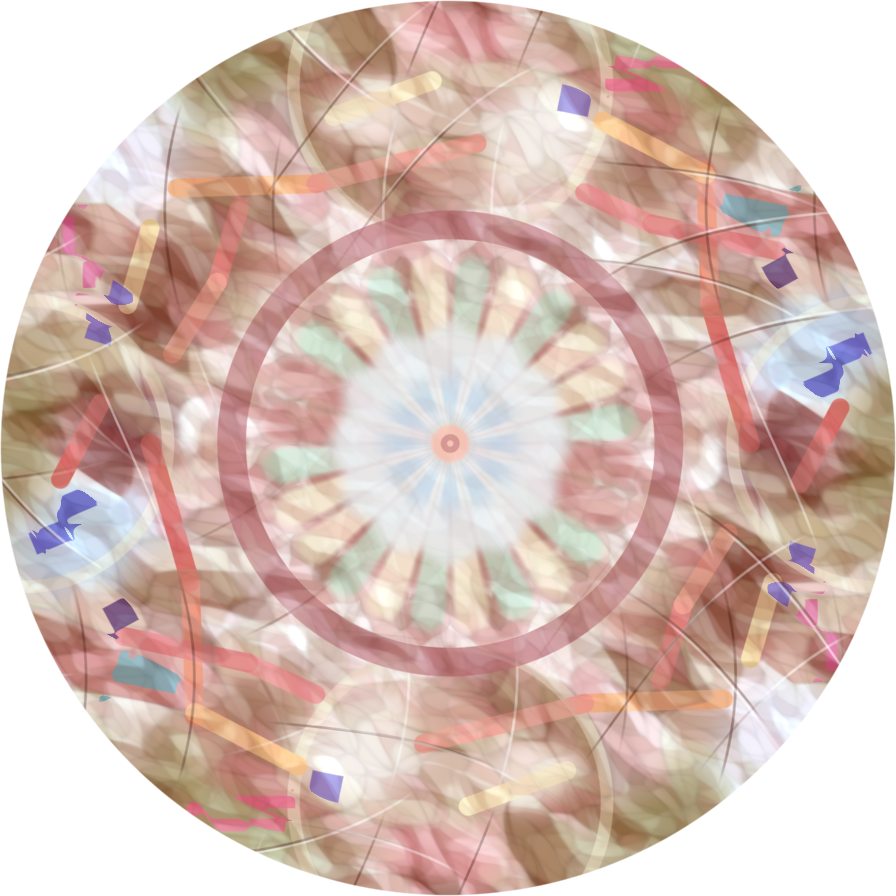
Give the GLSL for this background, as a Shadertoy shader.

```glsl
// A round, translucent collage of ribbons and shards around a pale blue rosette.

const vec2 CENTER = vec2(.005, .01);
const float TAU = 6.28319;
const float PETALS = 24.0;
const float RIBBON_WIDTH = .021;
const float GRAIN = .42;
const vec3 PAPER = vec3(1);
const vec3 BROWN = vec3(.58, .37, .31);
const vec3 ROSE = vec3(.82, .57, .56);
const vec3 TAN = vec3(.79, .69, .58);
const vec3 BLUSH = vec3(.92, .82, .80);
const vec3 MEAN = vec3(.83, .70, .66);
const vec3 CREAM = vec3(.96, .92, .80);
const vec3 OLIVE = vec3(.60, .55, .36);
const vec3 MINT = vec3(.71, .84, .75);
const vec3 MAUVE = vec3(.70, .42, .44);
const vec3 ICE = vec3(.91, .95, .96);
const vec3 SKY = vec3(.74, .82, .89);
const vec3 PEACH = vec3(.95, .77, .71);

// Washes: center and radii, then colour
const vec4 WASH[8] = vec4[8](
  vec4(-.59, .37, .17, .09), vec4(.44, .62, .10, .11), vec4(.73, -.01, .12, .10),
  vec4(.18, .66, .12, .13), vec4(-.20, .70, .12, .09), vec4(.82, .20, .16, .11),
  vec4(-.72, .66, .13, .11), vec4(-.01, .91, .15, .07));
const vec3 WASH_TINT[8] = vec3[8](
  vec3(.60, .40, .33), vec3(.65, .45, .38), vec3(.53, .30, .30), vec3(1, .98, .97),
  vec3(.99, .96, .93), vec3(.78, .86, .96), vec3(.93, .93, 1), vec3(.93, .68, .69));

// Ribbons: both ends, then colour
const vec4 RIBBON[12] = vec4[12](
  vec4(-.61, .57, -.30, .58), vec4(-.30, .58, .06, .67), vec4(.57, .61, .58, .31),
  vec4(.58, .31, .67, .0), vec4(.34, .72, .57, .60), vec4(.30, .56, .45, .49),
  vec4(.45, .49, .73, .43), vec4(-.47, .53, -.52, .36), vec4(-.52, .36, -.62, .20),
  vec4(-.67, .48, -.72, .31), vec4(-.26, .73, -.04, .81), vec4(.87, .08, .78, -.09));
const vec3 RIBBON_TINT[12] = vec3[12](
  vec3(.95, .70, .52), vec3(.93, .62, .57), vec3(.92, .58, .48), vec3(.84, .44, .42),
  vec3(.97, .77, .55), vec3(.90, .58, .58), vec3(.87, .52, .52), vec3(.87, .48, .46),
  vec3(.92, .60, .52), vec3(.95, .86, .65), vec3(.96, .88, .73), vec3(.84, .44, .42));

// Slanted tiles: center and half size, then colour and slant
const vec4 TILE[7] = vec4[7](
  vec4(.865, .17, .045, .025), vec4(-.776, .265, .03, .04), vec4(.263, .75, .035, .03),
  vec4(.72, .365, .03, .03), vec4(.675, .51, .07, .035), vec4(-.823, .43, .013, .10),
  vec4(.466, .80, .12, .014));
const vec4 TILE_TINT[7] = vec4[7](
  vec4(.36, .36, .78, .4), vec4(.42, .33, .70, -.3), vec4(.50, .42, .75, -.2),
  vec4(.33, .20, .42, .5), vec4(.45, .66, .70, -.2), vec4(.86, .40, .60, 0),
  vec4(.90, .42, .55, 0));

float hash(vec2 c) { return fract(sin(dot(c, vec2(127.1, 311.7))) * 43758.5); }
mat2 turn(float a) { return mat2(cos(a), sin(a), -sin(a), cos(a)); }
float below(float d, float soft) { return 1.0 - smoothstep(-soft, soft, d); }

// Cellular shards with dark seams
vec3 shards(vec2 p, float crisp) {
  p = turn(.6) * p * vec2(5, 9);
  p += .3 * sin(p.yx * 2.0);
  vec4 sum = vec4(0);
  float squares = 0.0;
  for (int k = 0; k < 9; k++) {
    vec2 cell = floor(p) + vec2(k % 3, k / 3) - 1.0;
    float pick = hash(cell);
    float w = exp(-crisp * (length(cell + vec2(pick, hash(cell + 7.0)) - p) - .5));
    vec3 tint = pick < .2 ? BROWN : pick < .4 ? ROSE : pick < .6 ? TAN : pick < .8 ? BLUSH : PAPER;
    sum += vec4(tint, 1) * w;
    squares += w * w;
  }
  return sum.rgb / sum.a - .2 * (1.0 - squares / (sum.a * sum.a));
}

float segment(vec2 p, vec4 s) {
  vec2 d = s.zw - s.xy, v = p - s.xy;
  return length(v - d * clamp(dot(v, d) / dot(d, d), 0.0, 1.0));
}

float tile(vec2 p, vec4 t, float slant) {
  vec2 d = abs(turn(-slant) * (p - t.xy)) - t.zw;
  return max(d.x, d.y);
}

// The outer collage repeats after half a turn
vec3 collage(vec2 p, float soft) {
  vec3 a = shards(p, 30.0), b = shards(-p, 30.0), col = mix(a, b, .5);
  float rim = smoothstep(.83, .95, length(p)) * (.5 + .5 * cos(6.0 * atan(p.y, p.x)));
  col = mix(col, OLIVE, .75 * rim);
  vec2 torn = p + .12 * (a.xy - b.xy);
  for (int i = 0; i < 8; i++) {
    vec2 u = (torn - WASH[i].xy) / WASH[i].zw, v = (torn + WASH[i].xy) / WASH[i].zw;
    float q = min(dot(u, u), dot(v, v));
    col = mix(col, WASH_TINT[i], .8 * exp(-q * q));
  }
  float arc = abs(length(vec2(p.x, abs(p.y) - .8)) - .35);
  arc = min(arc, abs(length(vec2(abs(p.x) - .95, p.y)) - .32));
  col = mix(col, CREAM, .4 * below(arc - .014, soft));
  float wear = .55 + .4 * smoothstep(.5, .9, a.y + b.y - .6);
  for (int i = 0; i < 12; i++) {
    float d = min(segment(p, RIBBON[i]), segment(-p, RIBBON[i])) - RIBBON_WIDTH;
    col = mix(col, RIBBON_TINT[i], wear * below(d, soft));
  }
  for (int i = 0; i < 7; i++) {
    float d = min(tile(torn, TILE[i], TILE_TINT[i].a), tile(-torn, TILE[i], TILE_TINT[i].a));
    col = mix(col, TILE_TINT[i].rgb, .75 * below(d, soft));
  }
  // Broken ink and chalk threads
  for (float i = 0.0; i < 6.0; i++) {
    vec2 q = turn(i * 1.05) * p;
    float thread = abs(sin(q.x * 13.0 + 2.0 * sin(q.y * 3.0))) / 13.0;
    float gap = smoothstep(.1, .5, cos(q.y * 6.0 + i) * cos(q.x * 5.0));
    col = mix(col, mod(i, 2.0) < 1.0 ? BROWN * .7 : PAPER, .45 * gap * below(thread - .003, soft));
  }
  return col;
}

vec3 rosette(vec3 col, vec2 p, float soft) {
  float r = length(p), turns = atan(p.y, p.x) / TAU + .5;
  float wedge = abs(fract(turns * PETALS) - .5) * 2.0;
  float spoke = .5 + .5 * cos(turns * TAU * 12.0);
  float pick = hash(vec2(mod(floor(turns * PETALS), 12.0), 3));
  float fold = abs(fract(turns * 12.0) - .5) * TAU / 12.0;
  vec3 glass = shards(r * 1.7 * vec2(cos(fold), sin(fold)), 20.0);
  // Pale fans, the mauve band and mirrored glass
  col = mix(col, mix(BLUSH, glass, .4), below(r - .58, .08) * (.3 + .4 * spoke));
  col = mix(col, MAUVE, .7 * below(abs(r - .488) - .032, soft) * (.65 + .35 * glass.g));
  col = mix(col, mix(BLUSH, glass, .45), .7 * below(r - .455, soft));
  // Ring of coloured petals
  vec3 petal = pick < .45 ? MINT : pick < .8 ? CREAM : ROSE;
  float reach = below(r - .34 - .08 * sqrt(1.0 - wedge * wedge), .02);
  col = mix(col, petal, .6 * reach * below(wedge - .8, .2));
  col = mix(col, BROWN, .45 * reach * smoothstep(.6, 1.0, wedge) * below(r - .33, .08));
  // Icy heart with blue inner petals
  col = mix(col, mix(ICE, glass, .12), .9 * below(r - .25 - .02 * spoke, .025));
  col = mix(col, SKY, .7 * below(abs(r - .11) - .04, .04) * smoothstep(.1, .6, spoke));
  col = mix(col, PEACH, below(r - .042, .008));
  return mix(col, MAUVE, .5 * below(abs(r - .014) - .007, soft));
}

void mainImage(out vec4 fragColor, in vec2 fragCoord) {
  float size = min(iResolution.x, iResolution.y), soft = 2.0 / size;
  vec2 p = (2.0 * fragCoord - iResolution.xy) / size, q = p - CENTER;
  vec3 col = rosette(collage(q, soft), q, soft);
  // Fine crumpled grain, quieter in the heart
  vec3 grain = mix(shards(q * 2.7, 14.0), shards(-q * 2.7, 14.0), .5) - MEAN;
  col += GRAIN * grain * mix(.3, 1.0, smoothstep(.2, .35, length(q))) + .02;
  fragColor = vec4(mix(PAPER, clamp(col, 0.0, 1.0), below(length(p) - .998, soft)), 1);
}
```
